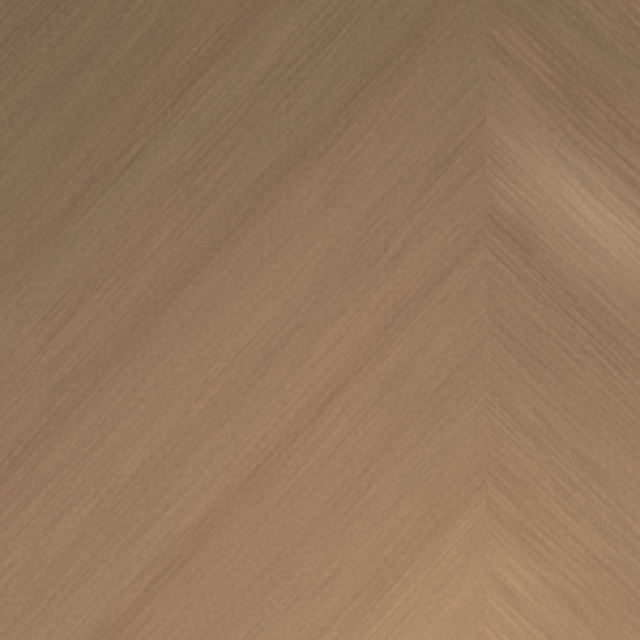
This texture is drawn by a three.js fragment shader. Its source:

```glsl
// Two veneer panels of brown wood meeting at an upright seam in a chevron.
// Each panel shears the plane along its grain; stretched gradient noise makes
// streaks and fibres, and soft elliptical glows shade the satin surface.
varying vec2 vUv;

const float SEAM_X = 0.759;
const float LEFT_SLOPE = 1.08;
const float RIGHT_SLOPE = 0.93;
const float BAND_AMOUNT = 0.042;
const float STREAK_AMOUNT = 0.046;
const float FIBRE_AMOUNT = 0.046;
const float SPECKLE_AMOUNT = 0.036;
const vec3 WOOD = vec3(0.598, 0.484, 0.379);
const vec3 WARM_SHEEN = vec3(0.066, 0.050, 0.028);
const vec3 PALE_SHEEN = vec3(0.092, 0.087, 0.076);
const vec3 RED_TINT = vec3(0.010, -0.003, -0.003);

vec2 gradientAt(vec2 cell) {
  float h = fract(sin(dot(cell, vec2(127.1, 311.7))) * 43758.55);
  float angle = 6.28318 * h;
  return vec2(cos(angle), sin(angle));
}

float gradientNoise(vec2 p) {
  vec2 i = floor(p);
  vec2 f = p - i;
  vec2 w = f * f * f * (f * (f * 6.0 - 15.0) + 10.0);
  vec2 e = vec2(1.0, 0.0);
  float low = mix(dot(gradientAt(i), f), dot(gradientAt(i + e.xy), f - e.xy), w.x);
  float high = mix(dot(gradientAt(i + e.yx), f - e.yx),
                   dot(gradientAt(i + e.xx), f - e.xx), w.x);
  return 1.4 * mix(low, high, w.y);
}

// Soft bump of the given centre and width.
float bump(float x, float centre, float width) {
  float d = (x - centre) / width;
  return exp(-d * d);
}

// Elliptical glow, with its long axis along the direction axis.
float glow(vec2 p, vec2 centre, vec2 axis, vec2 size) {
  vec2 d = p - centre;
  vec2 q = vec2(dot(d, axis), dot(d, vec2(-axis.y, axis.x))) / size;
  return exp(-dot(q, q));
}

// Broad bands, placed by the height where they reach the seam.
float broadBands(float s, float right) {
  float left = 0.50 * bump(s, 0.92, 0.06) - 0.95 * bump(s, 1.066, 0.036)
             - 0.50 * bump(s, 0.65, 0.04) + 0.50 * bump(s, 1.30, 0.04)
             - 0.50 * bump(s, 1.39, 0.03) + 0.35 * bump(s, 0.73, 0.03)
             + 0.30 * bump(s, 0.52, 0.07) - 0.45 * bump(s, 0.27, 0.04);
  float other = 0.25 * bump(s, 0.84, 0.06) - 0.80 * bump(s, 1.02, 0.045)
              - 0.85 * bump(s, 0.67, 0.035) + 0.40 * bump(s, 0.45, 0.06)
              - 0.60 * bump(s, 0.27, 0.035) + 0.25 * bump(s, 0.16, 0.04);
  return mix(left, other, right);
}

// Long streaks that halve in width from one octave to the next.
float streaks(vec2 grain) {
  float sum = 0.0;
  float weight = 0.40;
  vec2 scale = vec2(0.7, 11.0);
  for (int i = 0; i < 4; i++) {
    sum += weight * gradientNoise(grain * scale + float(i) * 17.3);
    scale *= vec2(1.3, 2.0);
    weight *= 0.88;
  }
  return sum;
}

void main() {
  vec2 p = vUv;
  float offset = p.x - SEAM_X;
  float right = smoothstep(-0.002, 0.002, offset);

  // Grain space: x runs along the fibres, y across them.
  float slope = mix(-LEFT_SLOPE, RIGHT_SLOPE, right);
  float across = p.y + slope * offset;
  vec2 grain = vec2(1.45 * offset + 5.0 * right, across);
  grain.y += 0.005 * gradientNoise(grain * vec2(2.0, 3.0));

  // Grain layers, from broad bands to single fibres and pores.
  float bands = broadBands(grain.y, right);
  float streak = streaks(grain);
  float fibre = gradientNoise(grain * vec2(7.0, 95.0) + 31.0)
              + 0.8 * gradientNoise(grain * vec2(13.0, 155.0) + 67.0);
  float patches = 0.75 + 0.5 * gradientNoise(grain * vec2(2.5, 7.0) + 11.0);
  float speckle = gradientNoise(p * 150.0) + 0.5 * gradientNoise(p * 83.0 + 9.0);

  // Light: dim at the top left, lifted in the middle, two sheens.
  float light = 1.0 + 0.04 * p.x - 0.165 * p.y;
  light += 0.05 * glow(p, vec2(0.48, 0.45), vec2(0.707), vec2(0.45, 0.30));
  light -= 0.02 * glow(p, vec2(0.05, 0.85), vec2(0.707), vec2(0.35, 0.25));
  float warm = glow(p, vec2(0.70, 0.0), vec2(0.707), vec2(0.30, 0.19));
  float pale = right * glow(p, vec2(0.925, 0.66), vec2(0.732, -0.681), vec2(0.16, 0.07));

  float fibreGain = FIBRE_AMOUNT * patches * (1.0 + 0.4 * right + 0.8 * pale);
  float tone = light + BAND_AMOUNT * bands + STREAK_AMOUNT * streak
             + fibreGain * fibre + SPECKLE_AMOUNT * speckle;

  vec3 colour = WOOD * tone + WARM_SHEEN * warm + PALE_SHEEN * pale;
  colour += RED_TINT * (0.7 * gradientNoise(grain * vec2(1.2, 6.0) + 43.0) - 0.5 * bands);
  gl_FragColor = vec4(clamp(colour, 0.0, 1.0), 1.0);
}
```
